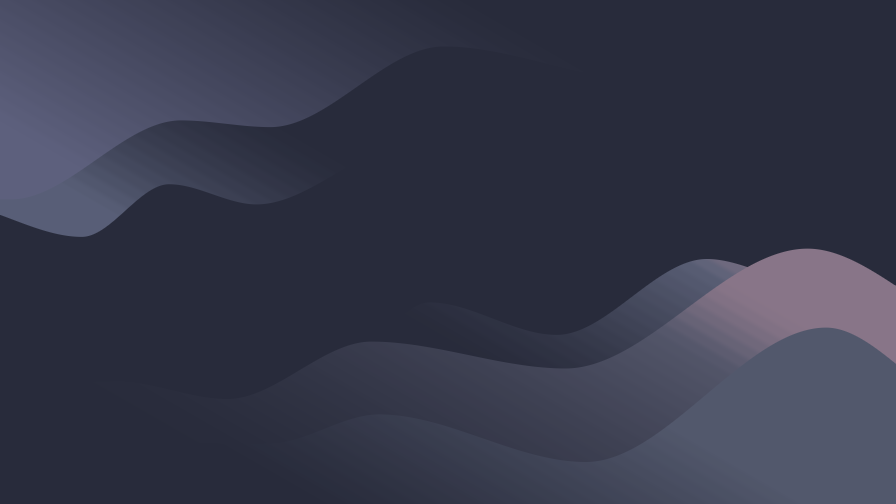
This background is drawn by a Shadertoy shader. Its source:

```glsl
// Dusky layered waves: two slate sheets hang from the upper left, three ridges
// rise at the lower right. Each outline eases between its crests and troughs;
// each sheet fades into the night along one shared, faintly banded slant.

const vec3 NIGHT = vec3(0.157, 0.169, 0.231);
const vec3 MAUVE = vec3(0.535, 0.460, 0.532);

// Height of an outline that eases through its turning points.
float outline(float x, vec2 turn[6]) {
    float height = turn[0].y;
    for (int i = 0; i < 5; i++) {
        height += (turn[i + 1].y - turn[i].y) * smoothstep(turn[i].x, turn[i + 1].x, x);
    }
    return height;
}

// Antialiased coverage, positive inside.
float cover(float d) {
    float pixel = length(vec2(dFdx(d), dFdy(d)));
    return clamp(0.5 + d / max(pixel, 1e-5), 0.0, 1.0);
}

// Fade from night to a tint between two places on the slant.
vec3 fade(vec3 tint, float slant, float from, float to, float curve) {
    float amount = clamp((slant - from) / (to - from), 0.0, 1.0);
    return mix(NIGHT, tint, pow(amount, curve));
}

void mainImage(out vec4 fragColor, in vec2 fragCoord) {
    // The canvas is 16 units wide and 9 high.
    vec2 p = fragCoord / iResolution.xy * vec2(16.0, 9.0);

    // Slanted coordinate with soft bands.
    float slant = dot(p - vec2(0.0, 9.0), vec2(0.5, 0.87));
    float band = slant / 0.2;
    slant = 0.2 * (floor(band) + smoothstep(0.2, 0.8, fract(band)));

    vec3 color = NIGHT;

    // Upper sheets, back to front.
    float lowerSheet = outline(p.x, vec2[6](vec2(-1.04, 5.40), vec2(1.46, 4.77),
        vec2(3.02, 5.71), vec2(4.58, 5.35), vec2(7.5, 6.5), vec2(16.0, 6.5)));
    vec3 paint = fade(vec3(0.345, 0.370, 0.465), slant, 0.6, -2.3, 1.5);
    color = mix(color, paint, cover(p.y - lowerSheet));

    float upperSheet = outline(p.x, vec2[6](vec2(0.2, 5.44), vec2(3.23, 6.85),
        vec2(4.83, 6.73), vec2(7.92, 8.17), vec2(11.67, 7.54), vec2(16.0, 7.54)));
    paint = fade(vec3(0.365, 0.376, 0.490), slant, 4.2, -1.9, 1.2);
    color = mix(color, paint, cover(p.y - upperSheet));

    // Lower ridges, back to front; the first two warm to mauve.
    float backRidge = outline(p.x, vec2[6](vec2(6.2, 2.69), vec2(7.67, 3.60),
        vec2(9.94, 3.02), vec2(12.62, 4.375), vec2(14.6, 3.9), vec2(16.0, 3.9)));
    paint = fade(vec3(0.355, 0.376, 0.465), slant, -1.3, 2.2, 1.3);
    paint = mix(paint, MAUVE, smoothstep(2.0, 2.9, slant));
    color = mix(color, paint, cover(backRidge - p.y));

    float middleRidge = outline(p.x, vec2[6](vec2(2.08, 2.19), vec2(4.06, 1.875),
        vec2(6.63, 2.90), vec2(10.1, 2.42), vec2(14.42, 4.56), vec2(17.92, 3.0)));
    paint = fade(vec3(0.345, 0.355, 0.435), slant, -5.4, 1.25, 1.5);
    paint = mix(paint, MAUVE, smoothstep(0.6, 2.2, slant));
    color = mix(color, paint, cover(middleRidge - p.y));

    float frontRidge = outline(p.x, vec2[6](vec2(4.8, 1.08), vec2(6.77, 1.60),
        vec2(10.46, 0.75), vec2(14.75, 3.15), vec2(17.5, 1.65), vec2(20.0, 1.65)));
    paint = fade(vec3(0.322, 0.345, 0.424), slant, -5.0, -0.6, 1.2);
    color = mix(color, paint, cover(frontRidge - p.y));

    fragColor = vec4(color, 1.0);
}
```
